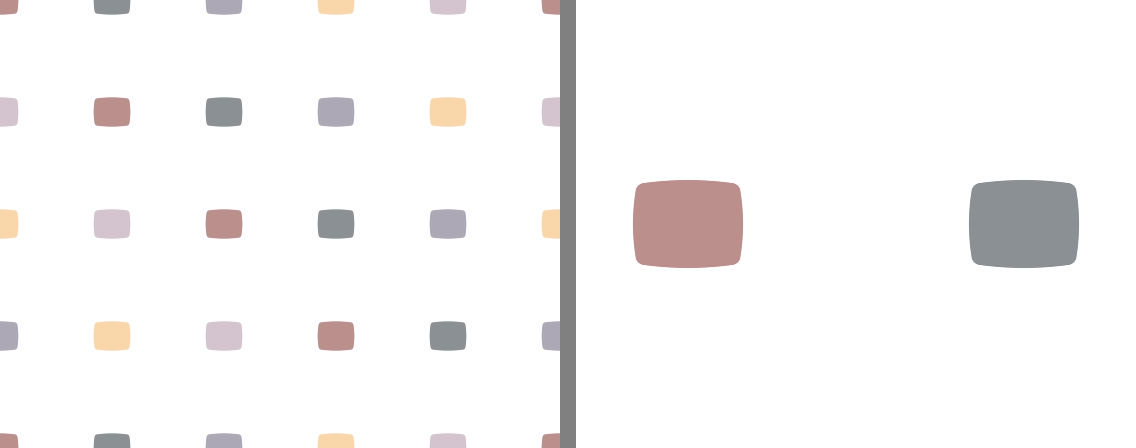
Left, the full canvas; right, a detail of the centre.
Write a Shadertoy shader that draws this pattern.

```glsl
const vec2 GRID = vec2(5.0, 4.0);           // repeats across and down
const vec2 HALF_SIZE = vec2(0.164, 0.131);  // in cell units
const float BOW = 0.014;
const float CORNER_RADIUS = 0.018;

const vec3 BACKGROUND = vec3(1.0);
const vec3 PALETTE[5] = vec3[5](
    vec3(0.73, 0.56, 0.55),  // rose
    vec3(0.54, 0.565, 0.575),  // slate
    vec3(0.675, 0.66, 0.715),  // lavender
    vec3(0.975, 0.845, 0.67),  // apricot
    vec3(0.83, 0.77, 0.81)   // pale pink
);

// Rounded box whose four sides bulge outwards by bow
float barrelDistance(vec2 p, vec2 halfSize, float bow, float radius) {
    vec2 q = abs(p);
    vec2 along = q.yx / halfSize.yx;
    vec2 d = q + bow * along * along - halfSize + radius;
    return length(max(d, 0.0)) + min(max(d.x, d.y), 0.0) - radius;
}

// Colours advance by one along a row and step back by one on each row down
vec3 patchColor(vec2 id, vec2 grid) {
    float column = mod(id.x, grid.x);
    float row = mod(grid.y - id.y, grid.y);
    return PALETTE[int(mod(column - row + 0.5, 5.0))];
}

void mainImage(out vec4 fragColor, in vec2 fragCoord) {
    // Patches sit on the lattice points, so the outer ones wrap over the edges
    vec2 p = fragCoord / iResolution.xy * GRID;
    vec2 id = floor(p + 0.5);
    float pixel = GRID.y / iResolution.y;

    // Smooth coverage over about one pixel
    float d = barrelDistance(p - id, HALF_SIZE, BOW, CORNER_RADIUS);
    float coverage = 1.0 - smoothstep(-0.6 * pixel, 0.6 * pixel, d);

    fragColor = vec4(mix(BACKGROUND, patchColor(id, GRID), coverage), 1.0);
}
```
